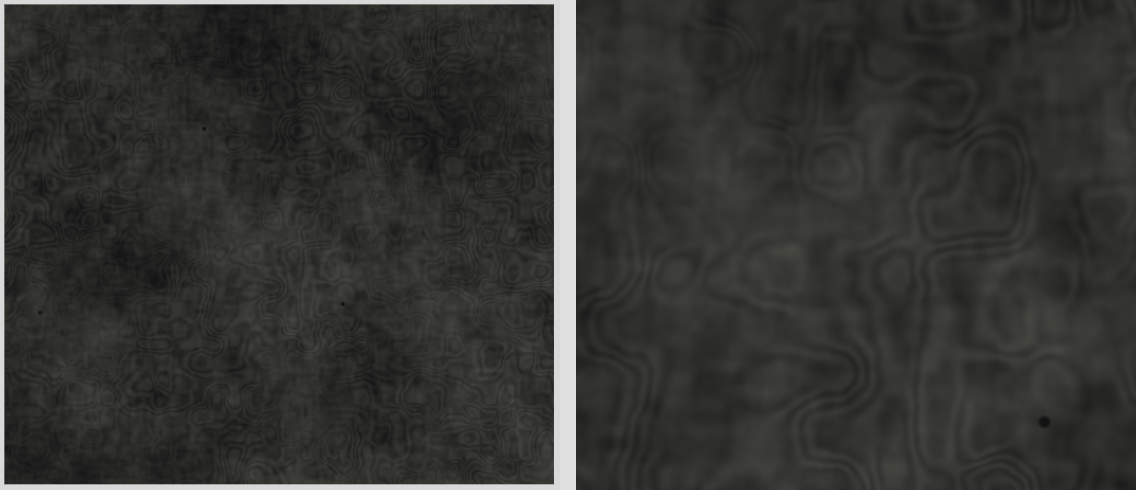
Left, the full canvas; right, a detail of the centre.
This texture is drawn by a Shadertoy shader. Its source:

```glsl
// Worn charcoal cloth inside a thin pale frame.
// Layered noise makes the blotches and weave; contour lines of a warped
// noise field make the fine, wood-like wrinkles.

const vec3 FRAME_COLOR = vec3(0.85);
const vec3 WARM_TINT = vec3(1.02, 1.015, 0.95);
const vec3 COOL_TINT = vec3(0.99, 1.0, 0.99);
const float BASE_TONE = 0.166;

float hash(vec2 p) {
    vec3 q = fract(vec3(p.xyx) * 0.1031);
    q += dot(q, q.yzx + 33.33);
    return fract((q.x + q.y) * q.z);
}

float noise(vec2 p) {
    vec2 cell = floor(p), f = fract(p);
    f = f * f * f * (f * (f * 6.0 - 15.0) + 10.0);
    return mix(mix(hash(cell), hash(cell + vec2(1, 0)), f.x),
               mix(hash(cell + vec2(0, 1)), hash(cell + vec2(1, 1)), f.x), f.y);
}

// Fractal noise, centred on zero
float fbm(vec2 p, int octaves) {
    float sum = 0.0, amp = 0.5;
    for (int i = 0; i < octaves; i++) {
        sum += amp * (noise(p) - 0.5);
        p = mat2(0.8, 0.6, -0.6, 0.8) * p * 2.03 + 17.3;
        amp *= 0.5;
    }
    return sum;
}

// Soft light patch: defined upper arch, long fade below
float dome(vec2 p, vec2 center, float radius) {
    vec2 d = (p - center) / radius;
    d.y *= d.y > 0.0 ? 1.2 : 0.7;
    return 1.0 - smoothstep(0.45, 1.1, length(d) + 0.5 * fbm(p * 14.0, 3));
}

// Row of domes that alternates between a low and a high level
float domes(vec2 p) {
    float light = 0.0;
    for (int i = 0; i < 5; i++) {
        float k = float(i), high = mod(k, 2.0);
        vec2 center = vec2(0.1 + 0.215 * k, mix(0.31, 0.66, high));
        center.y += 0.05 * (hash(vec2(k, 4.0)) - 0.5);
        light = max(light, dome(p, center, mix(0.16, 0.12, high)));
    }
    return light;
}

// Wrinkles as contour lines, faded where they get finer than the canvas
float wrinkles(vec2 p) {
    vec2 warp = vec2(fbm(p * 22.0, 3), fbm(p * 22.0 + 51.0, 3));
    vec2 q = p + 0.022 * warp;
    float phase = 6.5 * noise(q * vec2(13.0, 11.0)) + 4.0 * noise(q * 27.0 + 9.0);
    float wave = sin(6.2832 * phase);
    float fade = 1.0 - smoothstep(0.28, 0.6, fwidth(phase));
    float strength = smoothstep(-0.16, 0.16, fbm(p * 5.0 + 30.0, 3));
    return wave * fade * mix(0.35, 1.0, strength);
}

// Fine threads running both ways, with loose grain
float weave(vec2 p) {
    float upright = noise(p * vec2(125.0, 38.0)) - 0.5;
    float level = noise(p * vec2(42.0, 115.0) + 70.0) - 0.5;
    return 0.5 * (upright + level) + 0.7 * fbm(p * 110.0, 2);
}

// A few tiny dark pinholes
float pinholes(vec2 p) {
    float mask = 0.0;
    for (int i = 0; i < 3; i++) {
        float k = float(i);
        vec2 center = vec2(0.1 + 0.3 * k, 0.38 + 0.34 * mod(k, 2.0));
        center += 0.05 * (hash(vec2(k, 8.0)) - 0.5);
        mask = max(mask, 1.0 - smoothstep(0.002, 0.0055, distance(p, center)));
    }
    return mask;
}

// Coverage of the cloth; margins are thicker at right and bottom
float clothMask(vec2 p, vec2 size, float pixel) {
    vec2 low = p - vec2(0.009, 0.0115);
    vec2 high = size - vec2(0.0125, 0.009) - p;
    float inside = min(min(low.x, low.y), min(high.x, high.y));
    return smoothstep(-0.5 * pixel, 0.5 * pixel, inside);
}

float clothTone(vec2 p) {
    float blotches = fbm(p * vec2(3.6, 3.9) + 6.0, 5);
    float mottle = fbm(p * vec2(25.0, 21.0) + 12.0, 4);
    float tone = BASE_TONE + 0.17 * blotches + 0.10 * mottle;
    tone += 0.028 * (domes(p) - 0.2);
    tone += 0.020 * wrinkles(p) + 0.058 * weave(p);

    // Faint upright seam near the top right
    float seam = 1.0 - smoothstep(0.0, 0.003, abs(p.x - 0.89));
    tone -= 0.025 * seam * smoothstep(0.84, 0.92, p.y);
    return mix(max(tone, 0.07), 0.05, 0.85 * pinholes(p));
}

void mainImage(out vec4 fragColor, in vec2 fragCoord) {
    vec2 p = fragCoord / iResolution.y;
    vec2 size = iResolution.xy / iResolution.y;
    float tone = clothTone(p);
    vec3 cloth = tone * mix(COOL_TINT, WARM_TINT, smoothstep(0.09, 0.18, tone));
    float mask = clothMask(p, size, 1.0 / iResolution.y);
    fragColor = vec4(mix(FRAME_COLOR, cloth, mask), 1.0);
}
```
